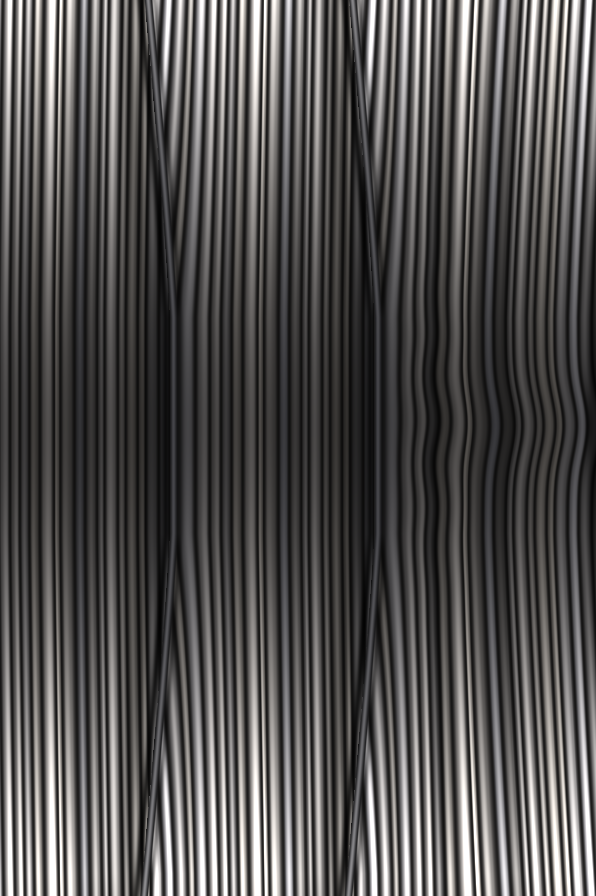
This texture is drawn by a WebGL 1 fragment shader. Its source:

```glsl
precision highp float;
// Polished vertical strands, bright at both ends and dark across the middle.
// Jittered cells form the strands; their pattern repeats about three times across.
// Two slanted seams overlap neighbouring bundles, and the right bundle ripples.
uniform vec2 u_resolution;

const float PERIOD = 0.343;        // width of one bundle
const float STRANDS = 19.0;        // strands in a bundle
const float JITTER = 0.55;         // unevenness of strand widths
const float SEAM_X = 0.285;        // first seam at mid height
const float SEAM_LEAN = 0.046;     // sideways reach of a seam at the ends
const float FAN = 0.030;           // strands sliding under a seam
const float MID_Y = 0.525;         // height of the mirror line
const float GAP = 0.27;            // soft dark border of each strand
const vec3 GAP_COLOR = vec3(0.065, 0.063, 0.062);
const vec3 COOL_BODY = vec3(0.265, 0.265, 0.282);
const vec3 WARM_BODY = vec3(0.270, 0.258, 0.245);
const vec3 SHINE_COLOR = vec3(0.97, 0.955, 0.935);

float hash(float n) {
  n = fract(n * 0.1031 + 0.137);
  n *= n + 33.33;
  n *= n + n;
  return fract(n);
}

float bell(float x, float width) {
  x /= width;
  return exp(-x * x);
}

// Left border of a strand, equal in every bundle
float border(float id) {
  return id + JITTER * (hash(mod(id, STRANDS) + 3.0) - 0.5);
}

// Rounded strand: dark borders, grey body and an off-centre highlight
vec3 strandColor(float x, float glow) {
  float u = (x - SEAM_X) / PERIOD * STRANDS;
  float id = floor(u);
  if (u < border(id)) id -= 1.0;
  else if (u >= border(id + 1.0)) id += 1.0;

  float left = border(id);
  float s = (u - left) / (border(id + 1.0) - left);
  float key = mod(id, STRANDS);
  float vary = hash(id + 71.0);
  float tone = mix(hash(key + 19.0), vary, 0.25);
  float center = 0.36 + 0.28 * hash(key + 43.0);

  float body = smoothstep(0.0, GAP, s) * smoothstep(1.0, 1.0 - GAP, s);
  float shine = bell(s - center, 0.21 + 0.08 * vary);
  float edgeLine = bell(s - center - 0.30, 0.08) * hash(key + 57.0);
  vec3 base = mix(COOL_BODY, WARM_BODY, hash(key + 31.0));
  base *= (0.62 + 0.45 * tone) * (0.82 + 0.35 * shine + 0.9 * glow);
  vec3 lit = base + SHINE_COLOR * glow * (0.48 + 0.42 * tone) * (shine + 0.25 * edgeLine);
  return mix(GAP_COLOR * (1.0 + glow), lit, body);
}

void main() {
  vec2 p = gl_FragCoord.xy / u_resolution;
  float d = abs(p.y - MID_Y);
  float away = pow(max(d - 0.12, 0.0) / 0.38, 1.15);
  float glow = pow(min(d / 0.5, 1.0), 1.8);
  float x = p.x;

  // Slight overall lean, then the kinks and ripples of the right bundle
  x -= 0.008 * away;
  float right = smoothstep(0.70, 0.88, p.x);
  x -= right * (0.015 * bell(d, 0.045) + 0.020 * away);
  float ripple = bell(p.x - 0.73, 0.045) * bell(d, 0.13);
  x -= 0.0035 * ripple * sin(p.y * 62.0);

  // Seams: fan out the strands on the right, keep a shadow and a covering rod
  float shade = 1.0;
  float rod = 0.0;
  float rodShine = 0.0;
  float aa = 1.0 / u_resolution.x;
  for (int k = 0; k < 2; k++) {
    float seam = SEAM_X + float(k) * PERIOD - SEAM_LEAN * away;
    float off = p.x - seam;
    x += step(0.0, off) * FAN * (1.0 - min(away, 1.0)) * exp(-max(off, 0.0) / 0.05);
    shade *= 1.0 - 0.82 * bell(off + 0.007, 0.007);
    shade *= 1.0 - 0.38 * bell(off + 0.033, 0.028);
    shade *= 1.0 - 0.45 * bell(off - 0.017, 0.005);
    rod += smoothstep(-aa, aa, off) * smoothstep(0.013 + aa, 0.013 - aa, off);
    rodShine += bell(off - 0.006, 0.0042);
  }

  vec3 color = strandColor(x, glow);
  vec3 rodColor = COOL_BODY * (0.35 + 0.75 * rodShine) + SHINE_COLOR * 0.32 * glow * rodShine;
  color = mix(color, rodColor, rod) * shade;

  // Dark streaks through the right bundle and its shadowed outer edge
  float streaks = 0.55 * bell(x - 0.733, 0.010) + 0.40 * bell(x - 0.842, 0.014);
  color *= 1.0 - streaks * (1.0 - 0.45 * glow);
  color *= 1.0 - 0.6 * smoothstep(0.975, 0.995, p.x) * bell(d, 0.22);

  gl_FragColor = vec4(clamp(color, 0.0, 1.0), 1.0);
}
```
